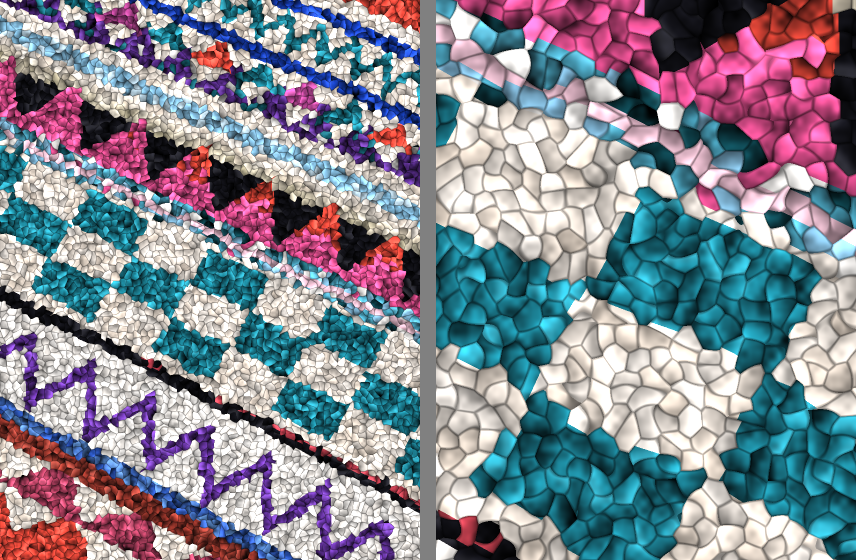
Left: the whole. Right: its middle third, enlarged.
Reproduce this pattern procedurally as a WebGL 2 fragment shader.

```glsl
#version 300 es
precision highp float;
// A shaggy rag rug seen at a slant: diagonal bands of checks, triangles and zigzags.
// Oval Voronoi chips form the pile; each takes the woven colour near its centre,
// which frays the motif edges, and is shaded as a tilted scrap of cloth.
uniform vec2 u_resolution;
out vec4 outColor;

const vec3 CREAM = vec3(0.93, 0.87, 0.81);
const vec3 WHITE = vec3(0.91, 0.90, 0.89);
const vec3 TEAL = vec3(0.10, 0.46, 0.53);
const vec3 SKY = vec3(0.48, 0.68, 0.80);
const vec3 BLUE = vec3(0.07, 0.19, 0.56);
const vec3 BLACK = vec3(0.06, 0.06, 0.08);
const vec3 PINK = vec3(0.82, 0.29, 0.52);
const vec3 RED = vec3(0.80, 0.25, 0.20);
const vec3 PURPLE = vec3(0.35, 0.18, 0.55);
const vec3 BROWN = vec3(0.41, 0.16, 0.13);

vec3 hash32(vec2 p) {
  vec3 q = fract(p.xyx * vec3(0.1031, 0.1030, 0.0973));
  q += dot(q, q.yxz + 33.33);
  return fract((q.xxy + q.yzz) * q.zyx);
}

float noise(vec2 p) {
  vec2 i = floor(p), f = fract(p);
  f = f * f * (3.0 - 2.0 * f);
  return mix(mix(hash32(i).x, hash32(i + vec2(1, 0)).x, f.x),
             mix(hash32(i + vec2(0, 1)).x, hash32(i + vec2(1, 1)).x, f.x), f.y);
}

// Row of upright triangles: 1 inside, 0 outside
float triangles(vec2 w, float period, float centre, float apex, float base) {
  float d = abs(mod(w.x - centre + 0.5 * period, period) - 0.5 * period);
  return step(d, 0.5 * period * (w.y - apex) / (base - apex));
}

// Zigzag stroke around the line w.y = middle
float zigzag(vec2 w, float period, float peak, float middle, float height, float halfWidth) {
  float wave = abs(fract((w.x - peak) / period) - 0.5) * 4.0 - 1.0;
  float slope = 4.0 * height / period;
  return step(abs(w.y - middle + height * wave) / sqrt(1.0 + slope * slope), halfWidth);
}

// Scraps of several colours woven together
vec3 confetti(float h) {
  return h < 0.4 ? mix(TEAL, SKY, 0.4) : h < 0.65 ? SKY : h < 0.82 ? WHITE : h < 0.92 ? TEAL * 0.5 : PINK;
}

// Colour of the weave; p spans 100 units across the canvas, y down
vec3 weave(vec2 p, vec3 rnd) {
  p += 1.3 * vec2(noise(p * 0.13), noise(p * 0.13 + 40.0)) - 0.65;
  float v = (p.y - 0.445 * p.x) / (1.0 + 0.001 * p.x);  // bands fan out slightly
  vec2 w = vec2(p.x + 0.47 * v, v);
  vec3 cream = mix(CREAM, WHITE, rnd.z * 0.7);

  // Upper edge, teal zigzag and blue stripes
  if (v < -29.9) return v < -34.0 ? RED : cream;
  if (v < -26.9) return BLUE * (0.9 + 0.5 * rnd.y);
  if (v < -16.0) return mix(cream, TEAL * 0.95, zigzag(w, 7.8, 2.0, -21.8, 3.4, 0.95));
  if (v < -12.8) return BLUE;

  // Two staggered rows of small triangles
  if (v < 0.0) {
    vec3 plum = rnd.y < 0.72 ? PURPLE * 0.8 : rnd.y < 0.88 ? TEAL * 0.7 : WHITE * 0.7;
    if (v > -6.1) return mix(cream, plum, triangles(w, 10.8, 9.2, -9.0, -1.0));
    float id = floor((w.x - 3.8) / 10.8 + 0.5);
    vec3 tint = mod(id, 2.0) > 0.5 ? TEAL : mod(id, 4.0) < 0.5 ? RED * 1.1 : mix(PINK, PURPLE, 0.35);
    vec3 ground = mix(cream, plum, triangles(w, 10.8, 9.2, -9.5, -3.0));
    return mix(ground, tint, triangles(w, 10.8, 3.8, -13.0, -6.0));
  }

  // Pale stripes
  if (v < 3.8) return cream;
  if (v < 8.3) return mix(SKY, WHITE, 0.5 * step(0.75, rnd.y));
  float tall = triangles(w, 15.3, 9.5, 11.8, 27.0);
  vec3 khaki = mix(cream, vec3(0.60, 0.57, 0.47), smoothstep(9.0, 14.0, v) * (0.4 + 0.6 * rnd.y));

  // Tall triangles on black, their tips turning red to the right
  if (v < 28.0) {
    float tip = step(v + 4.0 * rnd.x, 23.0) * step(0.1 + 0.8 * rnd.y, smoothstep(15.0, 65.0, p.x));
    return mix(v < 14.8 ? khaki : BLACK, mix(PINK, RED, tip), tall);
  }
  if (v < 34.0) return abs(v - 31.6) < 0.8 ? mix(PINK, WHITE, 0.7) : confetti(rnd.y);

  // Three rows of checks, then a black cord with red flecks
  if (v < 67.7) {
    float row = floor((v - 35.2) / 9.95);
    float check = step(abs(fract((w.x - 16.5) / 28.5 + 0.5 * row + 0.5) - 0.5), 0.25);
    return mix(cream, TEAL, check * step(35.2, v) * step(v, 65.05));
  }
  if (v < 70.8) return v < 69.0 && rnd.y < smoothstep(15.0, 90.0, p.x) * 0.7 ? mix(RED, PINK, 0.4) * 0.8 : BLACK;

  // Large purple zigzag, blue cord
  if (v < 94.6) return mix(mix(WHITE, CREAM, 0.3 * rnd.z), PURPLE, zigzag(w, 14.06, 1.06, 84.0, 7.4, 1.25));
  if (v < 98.8) return mix(BLUE, SKY, 0.15 + 0.45 * rnd.y);

  // Brown, magenta and red corner
  if (v < 104.2) return mix(BROWN, RED, 0.35 * rnd.y);
  if (v < 114.6) return mix(cream, mix(PINK, BROWN, 0.45), triangles(w, 18.9, 7.0, 101.0, 114.0));
  return mix(cream, RED, triangles(w, 18.9, 14.5, 113.0, 124.0));
}

// Cloth chips with folds, shadows in the gaps and catching light
vec3 rug(vec2 p) {
  vec2 g = p / 1.75, site = g, local = vec2(0);
  vec3 rnd = vec3(0);
  float near = 9.0, next = 9.0;
  for (int j = -1; j <= 1; j++) for (int i = -1; i <= 1; i++) {
    vec2 cell = floor(g) + vec2(i, j);
    vec3 h = hash32(cell + 17.0);
    vec2 s = cell + 0.1 + 0.8 * h.xy;
    float a = 6.2832 * h.z;
    vec2 e = mat2(cos(a), sin(a), -sin(a), cos(a)) * (g - s) * vec2(0.75, 1.3);
    float d = length(e);
    if (d < near) { next = near; near = d; site = s; local = e; rnd = hash32(cell + 91.0); }
    else next = min(next, d);
  }
  vec3 c = weave(mix(p, site * 1.75, 0.65), rnd);
  float contrast = mix(1.0, 0.32, dot(c, vec3(0.3, 0.5, 0.2)));
  float fold = noise(p * 1.6 + rnd.xy * 9.0) - 0.5;
  c *= 1.0 + contrast * (rnd.x - 0.5 + 0.8 * local.y + 0.7 * fold);
  c *= mix(0.58, 1.0, smoothstep(0.0, 0.2, next - near));
  return c + 0.08 * smoothstep(0.75, 1.0, rnd.x + 0.4 * local.y);
}

void main() {
  vec3 sum = vec3(0);
  for (int k = 0; k < 4; k++) {  // 2 x 2 samples smooth the edges
    vec2 px = gl_FragCoord.xy + vec2(k & 1, k >> 1) * 0.5 - 0.25;
    sum += rug(100.0 * vec2(px.x, u_resolution.y - px.y) / u_resolution.x);
  }
  outColor = vec4(clamp(sum * 0.25, 0.0, 1.0), 1.0);
}
```
